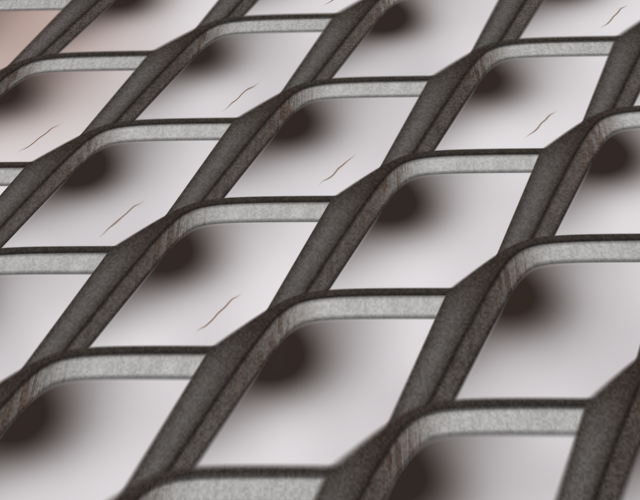
This texture is drawn by a WebGL 2 fragment shader. Its source:

```glsl
#version 300 es
precision highp float;
// Expanded steel mesh in perspective, lying above a pale, softly shadowed ground.
uniform vec2 u_resolution;
out vec4 outColor;

float hash(vec2 p) {
    return fract(sin(dot(p, vec2(127.1, 311.7))) * 43758.5453);
}

float noise(vec2 p) {
    vec2 i = floor(p), f = fract(p);
    f = f * f * (3.0 - 2.0 * f);
    return mix(mix(hash(i), hash(i + vec2(1, 0)), f.x),
               mix(hash(i + vec2(0, 1)), hash(i + vec2(1, 1)), f.x), f.y);
}

// Sloping line that bends smoothly into a level one
float bend(float line, float level, float roundness) {
    float l = line - level;
    return level + 0.5 * (l + sqrt(l * l + roundness * roundness));
}

void main() {
    // Canvas is 600 units high, y pointing down
    vec2 p = vec2(gl_FragCoord.x, u_resolution.y - gl_FragCoord.y) / u_resolution.y * 600.0;

    // Undo the perspective to reach lattice coordinates
    mat2 plane = mat2(vec2(268.9, -51.8) - 0.029 * p, vec2(94.0, 82.0) + 0.083 * p);
    vec2 lattice = inverse(plane) * (p - vec2(400.0, 235.0));
    mat2 cellAxes = mat2(257.0, -59.0, 127.0, 101.5);
    float soft = 600.0 / u_resolution.y + 0.00003 * pow(abs(p.y - 270.0), 2.0);

    vec4 metal = vec4(0);
    float shade = 0.0, scratch = 0.0;

    // Rows from back to front, strands from left to right
    for (int row = 0; row <= 1; row++)
    for (int column = -1; column <= 1; column++) {
        vec2 id = floor(lattice) + vec2(column, row);
        vec2 offset = lattice - id;
        vec2 r = cellAxes * offset;
        float seed = hash(id + 7.0);
        vec2 grainAt = r + 91.0 * seed;

        // Strand profile: top edge, crease between faces, bottom edge
        float top = max(-1.72 * r.x, bend(-0.7 * r.x, -60.0, 22.0));
        float crease = bend(-1.5 * (r.x - 40.0), -53.0, 39.0);
        float bottom = bend(-1.44 * (r.x - 67.0), -29.0, 26.0);
        float steep = mix(1.8, 1.0, smoothstep(0.0, 110.0, r.x));
        float edge = soft * steep;

        float cover = smoothstep(-edge, edge, r.y - top)
                    * smoothstep(-edge, edge, bottom - r.y)
                    * smoothstep(-soft, soft, 113.0 - r.y - 0.3 * r.x)
                    * smoothstep(-soft, soft, 245.0 - r.x - r.y / 1.6);

        // Cut face: bright where level, brown and streaked around the bend
        float streak = noise(grainAt * vec2(0.3, 0.05));
        float grain = noise(grainAt * 0.45) - 0.5;
        float level = smoothstep(35.0, 125.0, r.x + 22.0 * (streak - 0.5));
        vec3 face = mix(vec3(0.31, 0.285, 0.27), vec3(0.69, 0.685, 0.68), level);
        float hump = exp(-pow(abs(r.x - 62.0) / 32.0, 2.0));
        face = mix(face, vec3(0.25, 0.19, 0.16), hump * smoothstep(0.35, 0.8, streak) * 0.75);
        face += 0.09 * grain + 0.05 * (streak - 0.5) + 0.05 * (seed - 0.5);
        face *= 0.55 + 0.45 * smoothstep(0.0, 6.0 * steep, bottom - r.y);

        // Rolled top face: dark, with a sheen across the bar
        float across = clamp((r.y - top) / max(crease - top, 1.0), 0.0, 1.0);
        vec3 rolled = mix(vec3(0.23, 0.205, 0.19), vec3(0.36, 0.345, 0.335),
                          sin(across * 3.14) * (1.0 - smoothstep(-20.0, 70.0, r.x)));
        rolled = mix(rolled, vec3(0.2, 0.16, 0.14), 0.5 * hump);
        rolled += 0.07 * grain;
        vec3 steel = mix(rolled, face, smoothstep(-edge, edge, r.y - crease));
        float ridge = exp(-pow(abs(r.y - crease) / (2.5 * steep), 2.0));
        steel *= 1.0 - 0.35 * ridge;
        metal = mix(metal, vec4(steel, 1.0), cover);

        // Shadow under the bend and beside the bar
        float below = (r.y - bottom) / steep;
        float shadow = 0.5 * exp(-max(below, 0.0) / 55.0) * (1.0 - smoothstep(50.0, 240.0, r.x));
        vec2 blob = (r - vec2(80.0, 12.0)) / vec2(48.0, 38.0);
        shadow += (0.55 + 0.3 * seed) * exp(-dot(blob, blob));
        shade += shadow * smoothstep(-8.0, 4.0, below) * (1.0 - smoothstep(0.35, 1.0, offset.y));

        // Thin stray scratch on the ground of some openings
        float wander = 6.0 * noise(grainAt * 0.08);
        scratch += (1.0 - smoothstep(0.0, 2.5, abs(r.y + 25.0 + 0.9 * r.x + wander)))
                 * (1.0 - smoothstep(8.0, 26.0, abs(r.x - 5.0))) * step(0.55, seed);
    }

    // Pale ground with uneven light and a warm far corner
    vec3 ground = vec3(0.9, 0.885, 0.895) - 0.11 * noise(p * 0.012);
    ground = mix(ground, vec3(0.66, 0.53, 0.48), 0.7 * (1.0 - smoothstep(0.0, 260.0, length(p))));
    ground = mix(ground, vec3(0.16, 0.125, 0.11), clamp(shade, 0.0, 0.95));
    ground = mix(ground, vec3(0.4, 0.28, 0.2), 0.55 * min(scratch, 1.0));

    outColor = vec4(ground * (1.0 - metal.a) + metal.rgb, 1.0);
}
```
